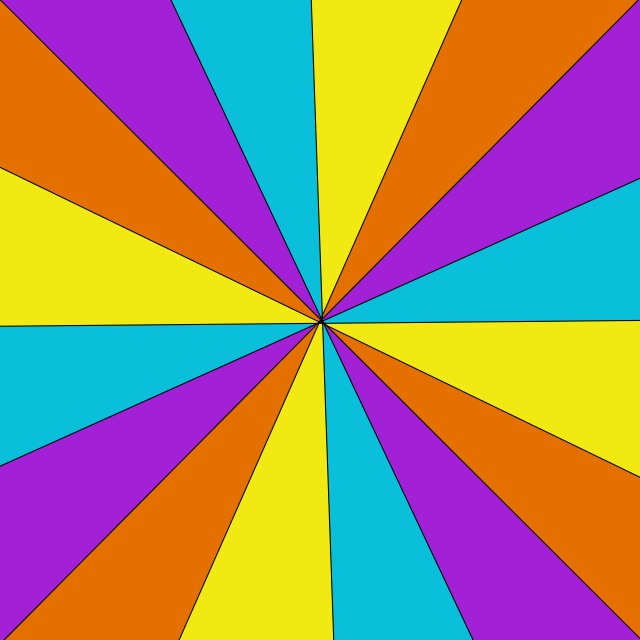
Reproduce this background procedurally as a three.js fragment shader.

```glsl
#define CENTER vec2(0.5026, 0.4974)
#define LINE_WIDTH 0.0017
// Ray directions in degrees and their sideways shifts, counter-clockwise
#define ANGLES_LOW vec4(0.52, 24.22, 45.26, 66.18)
#define ANGLES_HIGH vec4(92.01, 115.27, 135.05, 154.16)
#define SHIFTS_LOW vec4(-0.0026, 0.0002, 0.0023, 0.0029)
#define SHIFTS_HIGH vec4(-0.0014, -0.0016, -0.0011, 0.0020)
#define CYAN vec3(0.04, 0.75, 0.85)
#define PURPLE vec3(0.635, 0.13, 0.84)
#define ORANGE vec3(0.893, 0.44, 0.0)
#define YELLOW vec3(0.94, 0.915, 0.07)
#define INK vec3(0.02)

varying vec2 vUv;

vec3 wedgeColor(int i) {
  return i == 0 ? CYAN : i == 1 ? PURPLE : i == 2 ? ORANGE : YELLOW;
}

// Signed distance to a line, positive on its counter-clockwise side
float lineDistance(vec2 p, float degrees, float shift) {
  float a = radians(degrees);
  return dot(p, vec2(-sin(a), cos(a))) - shift;
}

void main() {
  vec2 p = vUv - CENTER;
  float pixel = max(fwidth(vUv.y), 0.00001);
  vec3 upper = CYAN;
  vec3 lower = CYAN;
  float aboveHorizon = 0.0;
  float ink = 0.0;

  // Each line starts one wedge above the center and its opposite below
  for (int half_ = 0; half_ < 2; half_++) {
    vec4 angles = half_ == 0 ? ANGLES_LOW : ANGLES_HIGH;
    vec4 shifts = half_ == 0 ? SHIFTS_LOW : SHIFTS_HIGH;
    for (int i = 0; i < 4; i++) {
      float d = lineDistance(p, angles[i], shifts[i]);
      float side = clamp(d / pixel + 0.5, 0.0, 1.0);
      upper = mix(upper, wedgeColor(i), side);
      lower = mix(lower, wedgeColor(i), 1.0 - side);
      if (half_ == 0 && i == 0) aboveHorizon = side;

      // Outline coverage, limited where the line is thinner than a pixel
      float cover = clamp((0.5 * LINE_WIDTH - abs(d)) / pixel + 0.5, 0.0, 1.0);
      cover = min(cover, LINE_WIDTH / pixel);
      ink = 1.0 - (1.0 - ink) * (1.0 - cover);
    }
  }

  vec3 color = mix(lower, upper, aboveHorizon);
  gl_FragColor = vec4(mix(color, INK, ink), 1.0);
}
```
